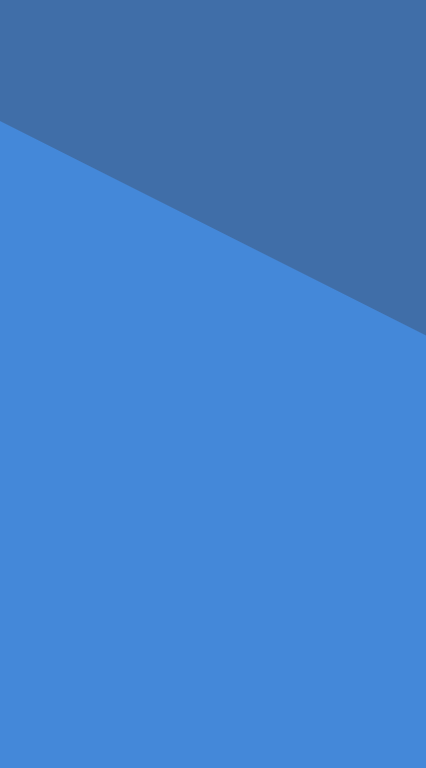
A Shadertoy shader for this background:

```glsl
const vec3 BRIGHT_BLUE = vec3(0.267, 0.533, 0.851);
const vec3 SLATE_BLUE = vec3(0.251, 0.431, 0.659);

// Edge heights at the left and right sides, as shares of the canvas height
const float EDGE_LEFT = 0.8424;
const float EDGE_RIGHT = 0.5632;

// Signed distance to the line through a and b, positive on its left side
float lineDistance(vec2 p, vec2 a, vec2 b) {
    vec2 dir = normalize(b - a);
    return dot(p - a, vec2(-dir.y, dir.x));
}

// Antialiased coverage of the positive side of a distance
float coverage(float dist, float pixel) {
    return clamp(dist / pixel + 0.5, 0.0, 1.0);
}

void mainImage(out vec4 fragColor, in vec2 fragCoord) {
    float pixel = 1.0 / iResolution.y;
    vec2 p = fragCoord * pixel;
    float aspect = iResolution.x * pixel;

    // Slanted upper panel over a flat ground
    float dist = lineDistance(p, vec2(0.0, EDGE_LEFT), vec2(aspect, EDGE_RIGHT));
    vec3 color = mix(BRIGHT_BLUE, SLATE_BLUE, coverage(dist, pixel));

    fragColor = vec4(color, 1.0);
}
```
